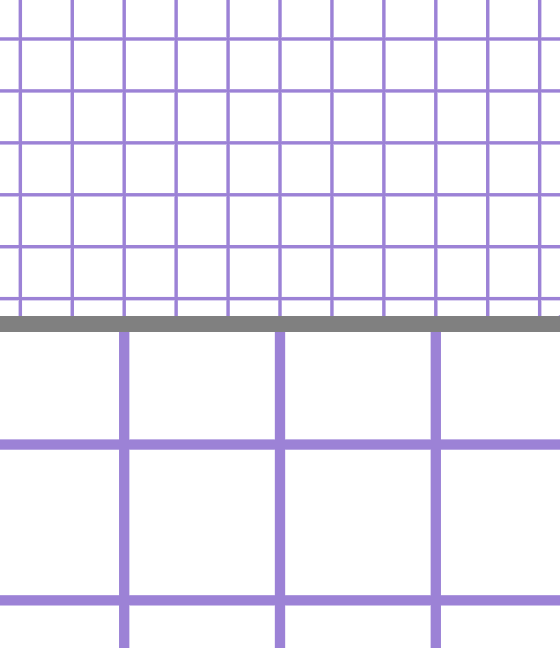
Top, the full canvas; bottom, a detail of the centre.
Write a WebGL 2 fragment shader that draws this pattern.

```glsl
#version 300 es
precision highp float;
// Draws a plain square grid of lavender lines on white.

uniform vec2 u_resolution;
out vec4 fragColor;

// Lengths are fractions of the canvas height.
const float PITCH = 0.16435;
const float LINE_WIDTH = 0.0109;
const float LOWEST_LINE = 0.0549;
const float FLECK_RADIUS = 0.014;

const vec3 PAPER = vec3(1.0);
const vec3 LAVENDER = vec3(0.61, 0.51, 0.84);

// Distance on each axis to the nearest grid line centre.
vec2 lineDistance(vec2 p, float pitch) {
    return abs(fract(p / pitch + 0.5) - 0.5) * pitch;
}

// Share of a pixel covered by a shape, from its signed distance.
float coverage(float signedDistance, float pixel) {
    return clamp(0.5 - signedDistance / pixel, 0.0, 1.0);
}

float gridMask(vec2 p, float pitch, float width, float pixel) {
    vec2 edge = lineDistance(p, pitch) - 0.5 * width;
    return coverage(min(edge.x, edge.y), pixel);
}

float discMask(vec2 p, vec2 center, float radius, float pixel) {
    return coverage(length(p - center) - radius, pixel);
}

void main() {
    float pixel = 1.0 / u_resolution.y;
    vec2 p = gl_FragCoord.xy * pixel;
    vec2 corner = vec2(u_resolution.x * pixel, 0.0);

    // One vertical line runs through the canvas centre.
    vec2 gridOrigin = vec2(0.5 * corner.x, LOWEST_LINE);
    float ink = gridMask(p - gridOrigin, PITCH, LINE_WIDTH, pixel);

    // Small fleck cut off by the lower right corner.
    vec2 fleckCenter = corner + vec2(0.006, -0.009);
    ink = max(ink, discMask(p, fleckCenter, FLECK_RADIUS, pixel));

    fragColor = vec4(mix(PAPER, LAVENDER, ink), 1.0);
}
```
